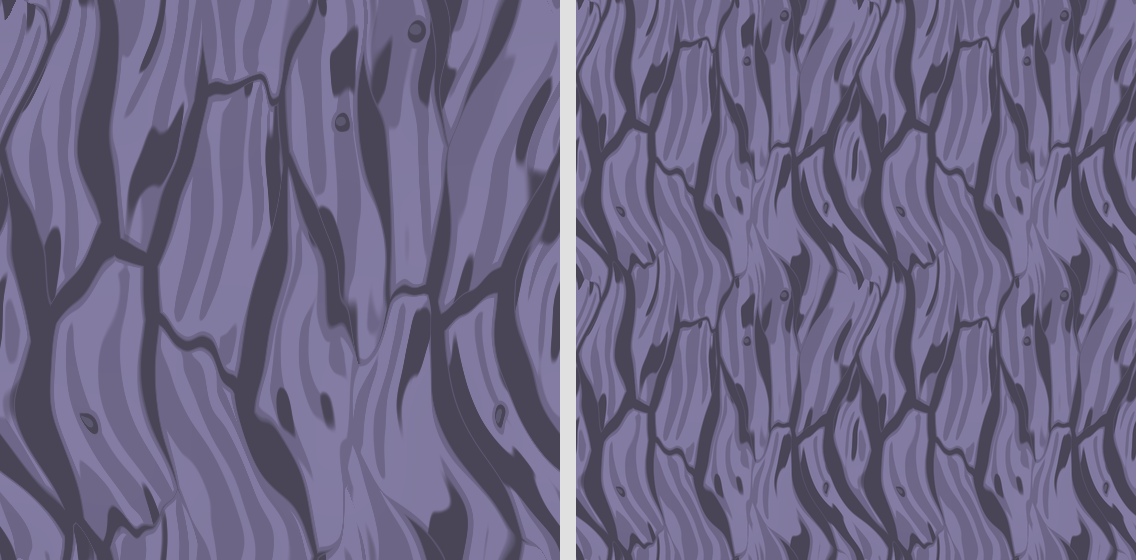
Left, the tile; right, the same tile 2 across and 2 down.
A three.js fragment shader for this texture:

```glsl
varying vec2 vUv;

const vec3 LIGHT = vec3(0.512, 0.482, 0.632);
const vec3 MID   = vec3(0.430, 0.400, 0.530);
const vec3 SHADE = vec3(0.360, 0.345, 0.440);
const vec3 DARK  = vec3(0.288, 0.270, 0.340);

const vec2  PLATES = vec2(6.0, 2.0);       // bark plates across and up
const vec2  JITTER = vec2(0.65, 0.9);
const vec2  BEND_CELLS = vec2(2.0, 3.0);
const vec2  WAVE_CELLS = vec2(7.0, 8.0);
const vec2  RAG_CELLS  = vec2(24.0, 5.0);
const vec2  GAP_CELLS  = vec2(6.0, 4.0);
const float BEND = 0.14;
const float WAVE = 0.028;
const float RAGGED = 0.085;
const float GAP_MIN = -0.006;
const float GAP_MAX = 0.037;
const float SHADE_WIDTH = 0.002;
const float RIM_WIDTH = 0.011;
const float STRANDS = 18.0;
const float SWIRL = 1.35;
const float LIGHT_BIAS = 0.2;
const float SLIVER_LEVEL = 0.83;
const float KNOT_SHARE = 0.4;
const float KNOT_SIZE = 0.014;
const float SOFT = 0.0012;
const float TAU = 6.2831853;

vec2 hash2(vec2 p) {
  vec3 a = fract(p.xyx * vec3(0.1031, 0.1030, 0.0973));
  a += dot(a, a.yzx + 33.33);
  return fract((a.xx + a.yz) * a.zy);
}

// Value noise that wraps after a whole number of cells
float noise(vec2 p, vec2 period) {
  vec2 i = floor(p), f = fract(p);
  f = f * f * f * (f * (f * 6.0 - 15.0) + 10.0);
  vec2 a = mod(i, period), b = mod(i + 1.0, period);
  return mix(mix(hash2(a).x, hash2(vec2(b.x, a.y)).x, f.x),
             mix(hash2(vec2(a.x, b.y)).x, hash2(b).x, f.x), f.y);
}

float wrapNoise(vec2 uv, vec2 cells) { return noise(uv * cells, cells); }
float freeNoise(vec2 p) { return noise(p, vec2(256.0)); }
float edge(float d) { return smoothstep(-SOFT, SOFT, d); }

vec2 plateSeed(vec2 cell) {
  return cell + 0.5 + JITTER * (hash2(mod(cell, PLATES) + 11.0) - 0.5);
}

// Distance to the plate border in canvas units; also its id and local position
float plateBorder(vec2 p, out vec2 id, out vec2 local) {
  vec2 q = p * PLATES, home = floor(q), best = home, toSeed = vec2(0.0);
  float nearest = 1e3;
  for (int y = -1; y <= 1; y++)
    for (int x = -1; x <= 1; x++) {
      vec2 cell = home + vec2(float(x), float(y));
      vec2 r = plateSeed(cell) - q;
      if (dot(r, r) < nearest) {
        nearest = dot(r, r);
        best = cell;
        toSeed = r;
      }
    }
  float border = 1e3;
  for (int y = -2; y <= 2; y++)
    for (int x = -2; x <= 2; x++) {
      vec2 r = plateSeed(best + vec2(float(x), float(y))) - q;
      vec2 across = r - toSeed;
      if (dot(across, across) > 1e-4) {
        float d = dot(0.5 * (r + toSeed), across) / length(across * PLATES);
        border = min(border, d);
      }
    }
  id = mod(best, PLATES);
  local = -toSeed / PLATES;
  return border;
}

void main() {
  // Bent trunk flow with ragged, splintered plate ends
  vec2 p = vUv;
  p.x += BEND * (wrapNoise(vUv, BEND_CELLS) - 0.5);
  p.x += WAVE * (wrapNoise(vUv, WAVE_CELLS) - 0.5);
  p.y += RAGGED * (wrapNoise(p, RAG_CELLS) - 0.5);

  vec2 id, local;
  float border = plateBorder(p, id, local);
  float inside = border - mix(GAP_MIN, GAP_MAX, wrapNoise(vUv, GAP_CELLS));
  vec2 rnd = hash2(id + 37.0);

  // Strands lean with their plate and fan out downwards
  vec2 grain = local;
  grain.x = (grain.x + (rnd.x - 0.5) * 0.4 * grain.y) / max(1.0 - 0.8 * grain.y, 0.5);
  vec2 shift = id * 13.0 + 40.0;
  float phase = grain.x * STRANDS + SWIRL * freeNoise(grain * vec2(9.0, 3.5) + shift);
  float taper = 2.4 * (freeNoise(grain * vec2(15.0, 5.0) + shift + 5.0) - 0.5);
  float lip = 0.6 * (1.0 - smoothstep(0.008, 0.03, inside));
  float strand = smoothstep(-0.13, 0.13, sin(TAU * phase) - taper + LIGHT_BIAS + lip);

  // Mid-tone rim of uneven width
  float rim = RIM_WIDTH * freeNoise(grain * vec2(12.0, 7.0) + shift + 9.0);
  vec3 color = mix(MID, LIGHT, strand * edge(inside - rim));
  color *= 0.985 + 0.03 * wrapNoise(vUv, vec2(5.0));

  // Thin cracks inside the plates
  float sliver = freeNoise(grain * vec2(32.0, 6.0) + shift + 21.0) - SLIVER_LEVEL;
  color = mix(color, DARK, smoothstep(-0.03, 0.03, sliver));

  // Occasional knot with a rim
  vec2 k = local - vec2(0.0, (rnd.x - 0.5) * 0.2);
  float knot = length(k * vec2(1.1, 0.8)) - KNOT_SIZE;
  float hasKnot = step(rnd.y, KNOT_SHARE);
  color = mix(color, MID, hasKnot * edge(0.007 - knot));
  color = mix(color, DARK, hasKnot * edge(-knot));
  float glint = length(k - vec2(-0.003, 0.002)) - KNOT_SIZE * 0.6;
  color = mix(color, SHADE, hasKnot * edge(-glint));

  // Dark gaps with a narrow shaded lip
  vec3 gap = mix(DARK, SHADE, edge(inside + SHADE_WIDTH));
  gl_FragColor = vec4(mix(gap, color, edge(inside)), 1.0);
}
```
